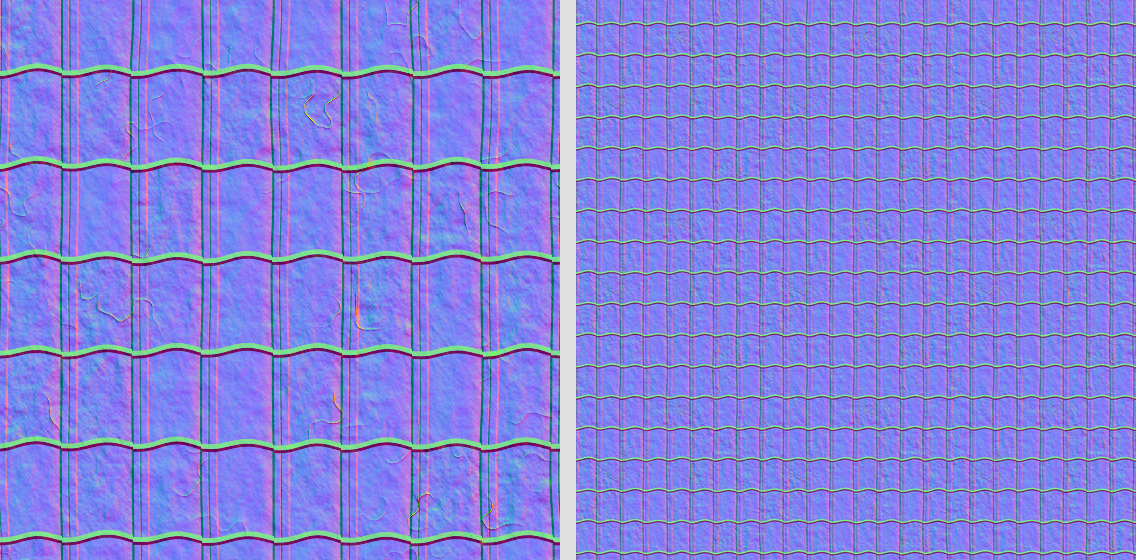
Left: one tile. Right: repeated 3 by 3.
This texture map is drawn by a Shadertoy shader. Its source:

```glsl
const vec2 TILES = vec2(8.0, 6.0);

float hash(vec2 cell) {
    vec3 q = fract(vec3(cell.xyx) * vec3(0.1031, 0.1030, 0.0973));
    q += dot(q, q.yzx + 33.33);
    return fract((q.x + q.y) * q.z);
}

// Value noise on a lattice that wraps after 'period' cells
float noise(vec2 p, vec2 period) {
    vec2 i = floor(p), f = fract(p);
    f = f * f * f * (f * (f * 6.0 - 15.0) + 10.0);
    vec2 a = mod(i, period), b = mod(i + 1.0, period);
    return mix(mix(hash(a), hash(vec2(b.x, a.y)), f.x),
               mix(hash(vec2(a.x, b.y)), hash(b), f.x), f.y);
}

float wrapNoise(vec2 uv, vec2 period) {
    return noise(uv * period, period);
}

// Grainy clay with sparse creases
float clayHeight(vec2 uv) {
    float height = 0.0;
    vec2 freq = vec2(40.0, 32.0);
    for (int i = 0; i < 4; i++) {
        height += wrapNoise(uv + float(i) * 0.37, freq) / freq.x;
        freq *= 1.8 + 0.2 * float(i % 2 == 0);
        freq = floor(freq);
    }
    vec2 warp = vec2(wrapNoise(uv, vec2(31.0)), wrapNoise(uv + 0.5, vec2(29.0)));
    float ridge = 1.0 - abs(2.0 * wrapNoise(uv + 0.035 * warp, vec2(22.0, 17.0)) - 1.0);
    float patches = smoothstep(0.5, 0.8, wrapNoise(uv + 0.2, vec2(13.0, 11.0)));
    return height + 0.012 * patches * pow(ridge, 10.0);
}

vec2 claySlope(vec2 uv, float stepSize) {
    float h = clayHeight(uv);
    return vec2(clayHeight(uv + vec2(stepSize, 0.0)) - h,
                clayHeight(uv + vec2(0.0, stepSize)) - h) / stepSize;
}

// Coverage of a vertical line at 'center' in a repeating unit cell
float lineMask(float u, float center, float halfWidth, float aa) {
    float d = u - center;
    d = abs(d - round(d));
    return 1.0 - smoothstep(halfWidth - aa, halfWidth + aa, d);
}

float bandMask(float v, float low, float high, float aa) {
    return smoothstep(low - aa, low + aa, v) * (1.0 - smoothstep(high - aa, high + aa, v));
}

// Lower lip of a tile: flat over the groove, arched over the barrel
float lipLift(float u, float grooveWidth) {
    float t = max(u - grooveWidth, 0.0) / (1.0 - grooveWidth);
    return 0.072 * (0.5 - 0.5 * cos(t * 5.2));
}

vec3 barrelColor(float u, float sideTilt, float mottling) {
    const vec3 FLAT = vec3(0.53, 0.485, 0.975);
    const vec3 COOL = vec3(0.44, 0.55, 0.95);
    const vec3 SIDE = vec3(0.80, 0.49, 0.86);
    float cool = smoothstep(0.2, 0.36, u) * (1.0 - smoothstep(0.42, 0.76, u));
    cool = clamp(cool * 0.75 + mottling, 0.0, 1.0);
    vec3 color = mix(FLAT, COOL, cool);
    return mix(color, SIDE, sideTilt * smoothstep(0.78, 1.0, u));
}

void mainImage(out vec4 fragColor, in vec2 fragCoord) {
    const float GROOVE = 0.11;
    vec2 uv = fragCoord / iResolution.xy;
    vec2 aa = 0.6 * TILES / iResolution.xy;

    // Slightly uneven tile layout
    vec2 sway = vec2(wrapNoise(uv, TILES), wrapNoise(uv + 0.43, TILES)) - 0.5;
    vec2 grid = uv * TILES - vec2(0.885, 0.1875) + sway * vec2(0.05, 0.035);
    float u = fract(grid.x);
    grid.y -= lipLift(u, GROOVE);
    vec2 tile = mod(floor(grid), TILES);
    float v = grid.y - round(grid.y);

    // Curved surface and per-tile wear
    float wear = hash(tile + 17.0);
    float mottling = 0.6 * (wrapNoise(uv, vec2(24.0, 12.0)) - 0.5) + 0.25 * (wear - 0.5);
    vec3 color = barrelColor(u, mix(0.45, 0.95, hash(tile + 41.0)), mottling);

    // Interlocking side joints
    const vec3 JOINT = vec3(0.02, 0.46, 0.42);
    const vec3 RIM = vec3(0.92, 0.50, 0.70);
    color = mix(color, RIM, 0.85 * lineMask(u, 0.225, 0.013, aa.x));
    color = mix(color, RIM, 0.75 * lineMask(u, 0.096, 0.008, aa.x));
    color = mix(color, JOINT, 0.85 * lineMask(u, 0.114, 0.008, aa.x));
    color = mix(color, JOINT, lineMask(u, 0.0, 0.015, aa.x));

    // Overlapping lips and their undersides
    const vec3 LIP = vec3(0.49, 0.88, 0.57);
    const vec3 UNDERSIDE = vec3(0.46, 0.04, 0.36);
    color = mix(color, UNDERSIDE, bandMask(v, -0.032, 0.0, aa.y));
    float lip = bandMask(v, 0.0, 0.052, aa.y);
    color = mix(color, LIP, lip);

    // Fine relief, softer on the lips
    vec2 slope = claySlope(uv, 1.0 / 768.0);
    float roughness = mix(0.045, 0.085, wear) * (1.0 - 0.6 * lip);
    color.rg -= slope * roughness;
    color.b -= 0.025 * dot(slope, slope) * wear;
    fragColor = vec4(clamp(color, 0.0, 1.0), 1.0);
}
```
